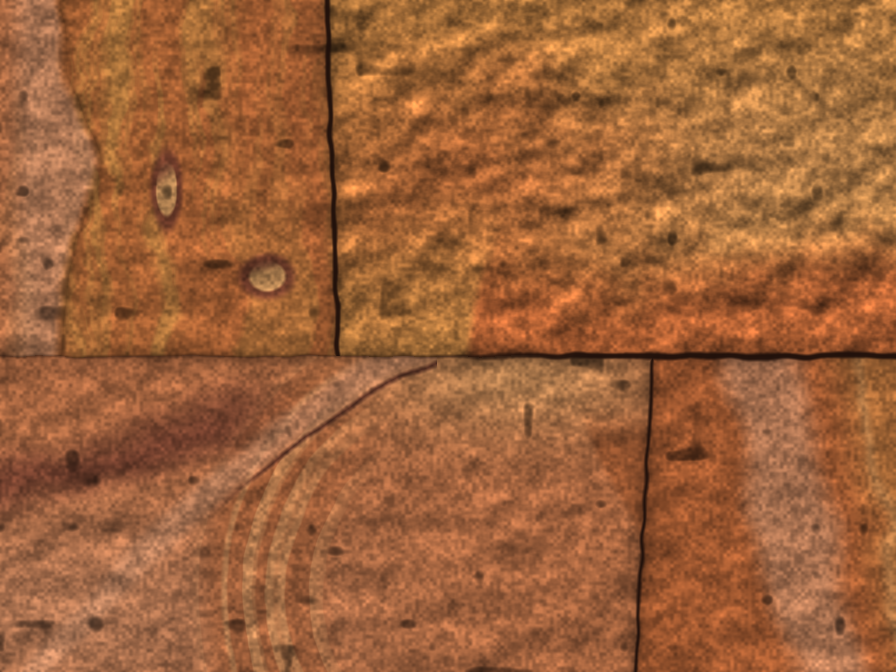
A Shadertoy shader for this texture:

```glsl
// Weathered sandstone wall: four large blocks, dark joints, mineral bands and pits.

const vec3 OCHRE = vec3(0.64, 0.43, 0.22);
const vec3 TAN   = vec3(0.70, 0.51, 0.32);
const vec3 RUST  = vec3(0.60, 0.33, 0.18);
const vec3 PINK  = vec3(0.66, 0.46, 0.34);
const vec3 PLUM  = vec3(0.38, 0.20, 0.15);
const vec3 JOINT = vec3(0.12, 0.06, 0.04);

float hash(vec2 p) {
    vec3 q = fract(vec3(p.xyx) * 0.1031);
    q += dot(q, q.yzx + 33.33);
    return fract((q.x + q.y) * q.z);
}

float noise(vec2 p) {
    vec2 i = floor(p), f = fract(p);
    f = f * f * (3.0 - 2.0 * f);
    return mix(mix(hash(i), hash(i + vec2(1, 0)), f.x),
               mix(hash(i + vec2(0, 1)), hash(i + vec2(1, 1)), f.x), f.y);
}

float fbm(vec2 p) {
    float sum = 0.0, amp = 0.5;
    for (int i = 0; i < 5; i++) {
        sum += amp * noise(p);
        p = mat2(1.6, 1.2, -1.2, 1.6) * p + 7.3;
        amp *= 0.5;
    }
    return sum;
}

// Soft elliptical stain and soft straight band
float blob(vec2 p, vec2 centre, vec2 radius) {
    vec2 d = (p - centre) / radius;
    return exp(-dot(d, d));
}

float band(float x, float halfWidth, float blur) {
    return 1.0 - smoothstep(halfWidth - blur, halfWidth + blur, abs(x));
}

// Upper left: vertical streaks beside a pale seam
vec3 streakedBlock(vec2 p, float warp) {
    float streak = fbm(vec2(p.x * 38.0 + warp * 3.0, p.y * 2.0));
    vec3 col = mix(OCHRE, RUST, smoothstep(0.38, 0.65, streak) * 0.75);
    col = mix(col, RUST, 0.55 * blob(p, vec2(0.40, 0.72), vec2(0.12, 0.35)));
    float seam = 0.085 + 0.05 * blob(p, vec2(p.x, 0.74), vec2(0.1)) + warp * 0.04;
    float pale = 1.0 - smoothstep(seam - 0.008, seam + 0.012, p.x);
    col = mix(col, mix(PINK, RUST, 0.55 * smoothstep(0.05, 0.0, p.x)), pale * 0.85);
    return col * (1.0 - 0.3 * band(p.x - seam - 0.01, 0.004, 0.008));
}

// Upper right: rough ochre with a rusty lower stain
vec3 roughBlock(vec2 p, float warp) {
    vec2 q = p + warp * 0.15;
    vec3 col = mix(OCHRE, TAN, 0.5 * blob(q, vec2(1.2, 0.75), vec2(0.35, 0.2)));
    float stain = blob(q, vec2(0.70, 0.74), vec2(0.28, 0.15));
    col = mix(col, RUST, 0.75 * stain);
    float edge = 0.69 + 0.6 * pow(max(p.y - 0.5, 0.0), 1.4) + warp * 0.04;
    float patchMask = smoothstep(edge, edge + 0.02, p.x)
                    * (1.0 - smoothstep(0.52, 0.70, q.y));
    return mix(col, RUST * vec3(1.06, 1.02, 1.0), patchMask * 0.9);
}

// Lower left: plum shadow, pale vein, crack and concentric layers
vec3 layeredBlock(vec2 p, float warp, float px) {
    vec3 col = mix(RUST, PINK, 0.35 + 0.4 * blob(p, vec2(0.1, 0.08), vec2(0.4, 0.18)));
    col = mix(col, TAN, 0.75 * blob(p, vec2(0.77, 0.44), vec2(0.22, 0.09)));
    float wedge = smoothstep(0.0, 0.02, p.x - 0.87 - (0.35 - p.y) * 0.45 - warp * 0.04)
                * (1.0 - smoothstep(0.33, 0.40, p.y));
    col = mix(col, RUST * 0.92, wedge * 0.8);
    float r = length(p - vec2(0.72, 0.12)) + warp * 0.02;
    float rings = smoothstep(0.4, 0.7, noise(vec2(r * 90.0, 3.0)));
    float ringMask = band(r - 0.33, 0.09, 0.03) * (1.0 - smoothstep(0.4, 0.6, p.x));
    col = mix(col, mix(RUST * 0.88, TAN, rings), ringMask * 0.5);
    float t = 0.651 - p.x;
    float crack = (p.y - 0.465 + 0.5 * t + 0.55 * t * t - warp * 0.025) / 1.25;
    float shade = p.y - 0.27 - p.x * 0.30 - warp * 0.06;
    col = mix(col, PLUM, 0.8 * band(shade, 0.035, 0.04) * smoothstep(0.47, 0.30, p.x));
    col = mix(col, PINK * 1.04, 0.75 * band(crack - 0.025, 0.022, 0.014) * step(0.0, t));
    float line = band(crack, 0.003, 0.002 + px) * smoothstep(0.29, 0.43, p.x) * step(0.0, t);
    return mix(col, PLUM * 0.75, line * 0.9);
}

// Lower right: rust split by a pale slanting band
vec3 bandedBlock(vec2 p, float warp) {
    float x = p.x - 1.19 + (p.y - 0.2) * 0.22 + warp * 0.06;
    vec3 col = mix(RUST, OCHRE, 0.6 * smoothstep(0.06, 0.16, x));
    col = mix(col, PINK, 0.8 * band(x, 0.055, 0.025));
    return mix(col, TAN, 0.5 * band(x - 0.12 - p.y * 0.06, 0.008, 0.01));
}

// Hollow with a stained rim, pale floor and shaded upper lip
vec3 pit(vec3 col, vec2 p, vec2 centre, vec2 radius, float warp) {
    vec2 d = (p - centre) / radius;
    float r = length(d) + warp * 0.5;
    col = mix(col, PLUM, 0.85 * (1.0 - smoothstep(1.0, 1.5, r)));
    float lip = smoothstep(0.1, 0.8, d.y - d.x * 0.3);
    return mix(col, mix(TAN, PLUM, lip * 0.8), 1.0 - smoothstep(0.72, 0.92, r));
}

void mainImage(out vec4 fragColor, in vec2 fragCoord) {
    float px = 1.0 / iResolution.y;
    vec2 p = fragCoord * px;
    float warp = fbm(p * 9.0) - 0.5;
    float wobble = (noise(p * 35.0) - 0.5) * 0.006;

    // Signed distances to the bed joint and the upright joint of each course
    float bed = p.y - 0.470 - wobble;
    bool upper = bed > 0.0;
    float upright = p.x - wobble - (upper ? 0.503 - (p.y - 0.47) * 0.032
                                          : 0.946 + p.y * 0.055);
    bool right = upright > 0.0;
    vec3 col = upper ? (right ? roughBlock(p, warp) : streakedBlock(p, warp))
                     : (right ? bandedBlock(p, warp) : layeredBlock(p, warp, px));
    col = pit(col, p, vec2(0.248, 0.717), vec2(0.019, 0.050), warp);
    col = pit(col, p, vec2(0.398, 0.590), vec2(0.031, 0.026), warp);

    // Relief lit from above, then sand grain and scattered dark pores
    float rough = upper && right ? 1.5 : 0.8;
    vec2 q = p * vec2(18.0, 24.0);
    col *= 1.0 + rough * (fbm(q) - fbm(q + vec2(-0.15, 0.35)));
    col *= 0.92 + 0.34 * (noise(p * 190.0) - 0.5) + 0.18 * noise(p * 95.0);
    col *= 1.0 - 0.45 * smoothstep(0.86, 0.97, noise(p * 28.0));

    // Worn block edges and joints
    float open = smoothstep(0.55, 0.9, p.x);
    float gap = min(abs(bed) + 0.008 * (1.0 - open), abs(upright));
    col *= 1.0 - 0.35 * exp(-gap * 90.0);
    float bedLine = band(bed, mix(0.0015, 0.0045, open), 0.0015 + px) * mix(0.45, 0.95, open);
    float uprightLine = band(upright, upper ? 0.0035 : 0.0022, 0.001 + px) * 0.95;
    fragColor = vec4(mix(col, JOINT, max(bedLine, uprightLine)), 1.0);
}
```
